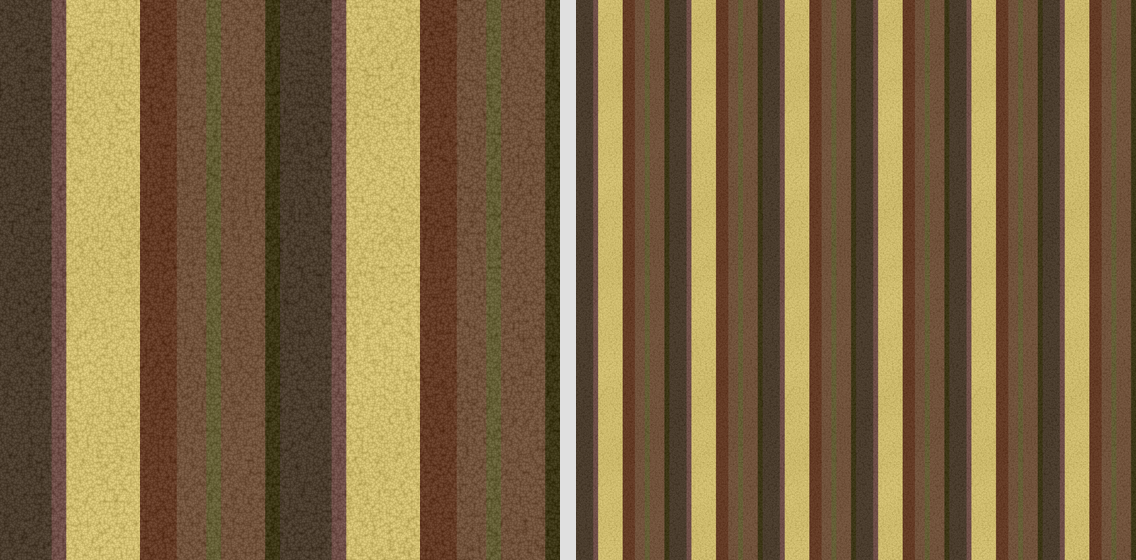
Left: one tile. Right: repeated 3 by 3.
Write a WebGL 1 fragment shader that draws this pattern.

```glsl
precision highp float;
// Vertical felted-wool stripes in umber, straw, rust and olive, with a fine mottled grain.

uniform vec2 u_resolution;

#define REPEATS 2.0          // stripe groups across
#define UNITS 38.0           // width units in one group
#define FINE_CELLS 230.0     // fibre flecks across the canvas
#define CLUMP_CELLS 96.0     // larger clumps across the canvas
#define FINE_AMOUNT 0.19
#define CLUMP_AMOUNT 0.11
#define SHADE_AMOUNT 0.008

const vec3 UMBER = vec3(0.275, 0.220, 0.160);
const vec3 MAUVE = vec3(0.420, 0.290, 0.265);
const vec3 STRAW = vec3(0.785, 0.710, 0.405);
const vec3 RUST = vec3(0.375, 0.215, 0.130);
const vec3 BROWN = vec3(0.425, 0.305, 0.215);
const vec3 MOSS = vec3(0.375, 0.350, 0.190);
const vec3 DARK_OLIVE = vec3(0.220, 0.195, 0.070);

vec2 hash2(vec2 p) {
  vec3 q = fract(vec3(p.xyx) * vec3(0.1031, 0.1030, 0.0973));
  q += dot(q, q.yzx + 33.33);
  return fract((q.xx + q.yz) * q.zy);
}

// Distance to the nearest scattered point, wrapping after the given cell count.
float cellNoise(vec2 uv, float cells, float seed) {
  vec2 p = uv * cells;
  vec2 cell = floor(p);
  float nearest = 4.0;
  for (int j = -1; j <= 1; j++) {
    for (int i = -1; i <= 1; i++) {
      vec2 id = cell + vec2(float(i), float(j));
      vec2 toPoint = id + hash2(mod(id, cells) + seed) - p;
      nearest = min(nearest, dot(toPoint, toPoint));
    }
  }
  return sqrt(nearest);
}

// Antialiased coverage to the right of an edge.
float rightOf(float x, float edge, float pixel) {
  return clamp((x - edge) / pixel + 0.5, 0.0, 1.0);
}

vec3 stripes(float x, float pixel) {
  vec3 color = mix(DARK_OLIVE, UMBER, rightOf(x, 0.0, pixel));
  color = mix(color, MAUVE, rightOf(x, 7.0, pixel));
  color = mix(color, STRAW, rightOf(x, 9.0, pixel));
  color = mix(color, RUST, rightOf(x, 19.0, pixel));
  color = mix(color, BROWN, rightOf(x, 24.0, pixel));
  color = mix(color, MOSS, rightOf(x, 28.0, pixel));
  color = mix(color, BROWN, rightOf(x, 30.0, pixel));
  color = mix(color, DARK_OLIVE, rightOf(x, 36.0, pixel));
  return mix(color, UMBER, rightOf(x, UNITS, pixel));
}

void main() {
  vec2 uv = gl_FragCoord.xy / u_resolution;
  float x = fract(uv.x * REPEATS) * UNITS;
  vec3 color = stripes(x, REPEATS * UNITS / u_resolution.x);

  // Felt grain: two sizes of fleck around a zero mean
  float grain = FINE_AMOUNT * (0.5 - cellNoise(uv, FINE_CELLS, 17.0))
              + CLUMP_AMOUNT * (0.5 - cellNoise(uv, CLUMP_CELLS, 301.0));

  // Broad, faint unevenness in the dye
  vec2 a = uv * 6.2831853;
  float shade = SHADE_AMOUNT * (sin(a.y + sin(a.x)) + sin(2.0 * a.x - 3.0 * a.y));

  // Light stripes carry a little more contrast than dark ones
  float luma = dot(color, vec3(0.3, 0.6, 0.1));
  color += grain * (0.55 + 0.55 * luma) + shade * luma;
  gl_FragColor = vec4(clamp(color, 0.0, 1.0), 1.0);
}
```
